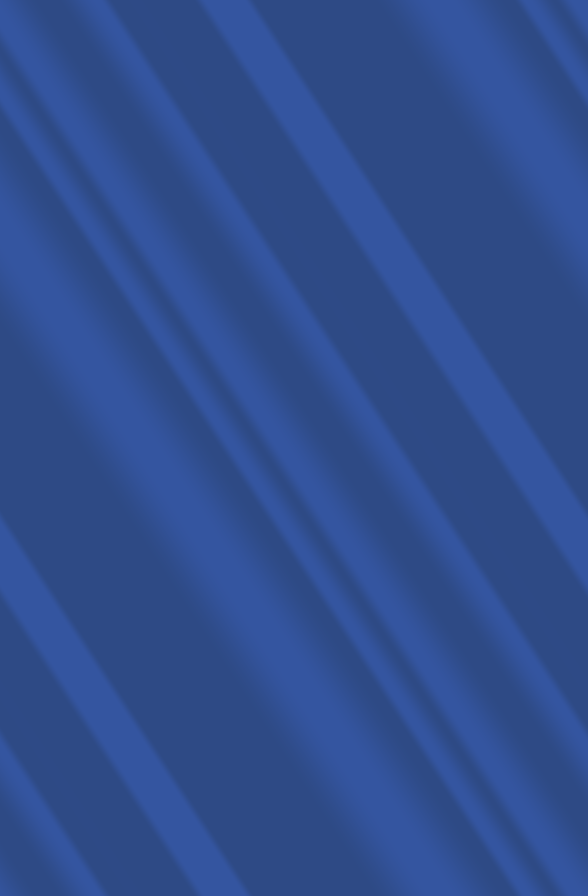
Give the GLSL for this background, as a Shadertoy shader.

```glsl
// Soft blue stripes running parallel to the falling diagonal of the canvas.
// A single coordinate across the stripes repeats once per canvas width;
// each stripe is a ramp up followed by a ramp down along that coordinate.

const vec3 BASE_BLUE   = vec3(0.180, 0.290, 0.520);
const vec3 STRIPE_BLUE = vec3(0.204, 0.333, 0.627);
const float SEAM = 0.075;  // start of the repeat, inside a plain gap

// Each stripe: rise start, rise end, fall start, fall end
const vec4 SLIM_STRIPE   = vec4(0.095, 0.165, 0.170, 0.192);
const vec4 FLAT_STRIPE   = vec4(0.328, 0.350, 0.415, 0.434);
const vec4 WIDE_STRIPE   = vec4(0.630, 0.735, 0.765, 0.865);
const vec4 NARROW_STRIPE = vec4(0.872, 0.894, 0.900, 0.945);
const vec4 LAST_STRIPE   = vec4(0.943, 0.974, 0.985, 1.070);

// Faint sheen in the broad gap between the slim and flat stripes
const vec4 GAP_SHEEN = vec4(0.205, 0.225, 0.235, 0.260);
const float SHEEN_STRENGTH = 0.04;

float stripe(float across, vec4 ramp) {
    return smoothstep(ramp.x, ramp.y, across)
         * (1.0 - smoothstep(ramp.z, ramp.w, across));
}

void mainImage(out vec4 fragColor, in vec2 fragCoord) {
    vec2 uv = fragCoord / iResolution.xy;

    // Constant along the diagonal from upper left to lower right
    float across = fract(uv.x + uv.y - SEAM) + SEAM;

    // Neighbouring soft edges blend by taking the brightest
    float light = stripe(across, SLIM_STRIPE);
    light = max(light, stripe(across, FLAT_STRIPE));
    light = max(light, stripe(across, WIDE_STRIPE));
    light = max(light, stripe(across, NARROW_STRIPE));
    light = max(light, stripe(across, LAST_STRIPE));
    light = max(light, SHEEN_STRENGTH * stripe(across, GAP_SHEEN));

    fragColor = vec4(mix(BASE_BLUE, STRIPE_BLUE, light), 1.0);
}
```
